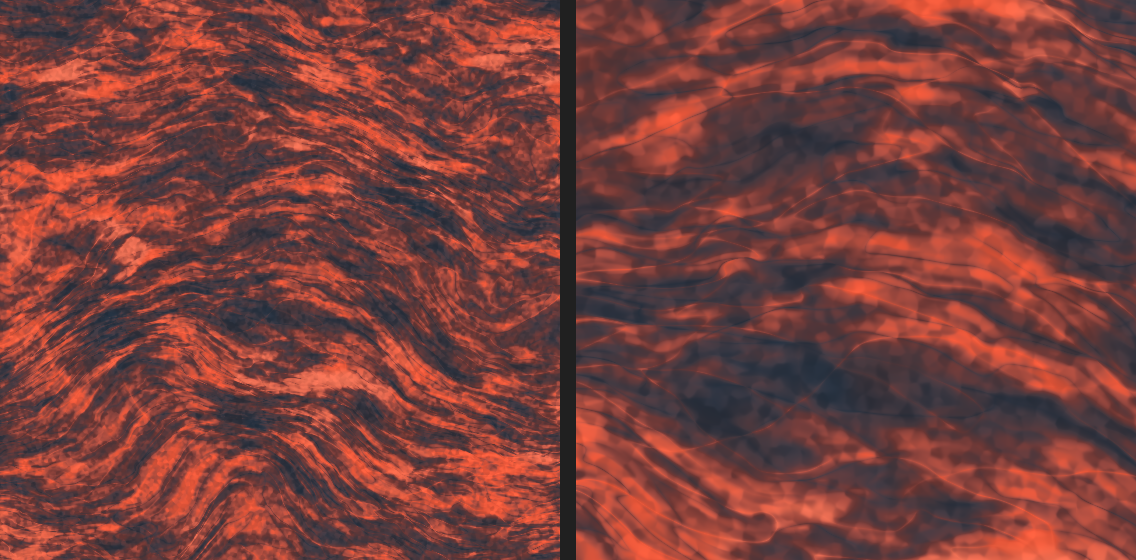
Left: the whole. Right: its middle third, enlarged.
Reproduce this texture procedurally as a WebGL 2 fragment shader.

```glsl
#version 300 es
precision highp float;

uniform vec2 u_resolution;
out vec4 fragColor;

vec3 hash3(vec2 cell) {
    vec3 h = fract(cell.xyx * vec3(0.1031, 0.1030, 0.0973));
    h += dot(h, h.yxz + 33.33);
    return fract((h.xxy + h.yzz) * h.zyx);
}

// Smooth cellular noise in -1..1: scattered points blend their random values
float cellNoise(vec2 p) {
    vec2 base = floor(p);
    float total = 0.0, weights = 1e-5;
    for (int y = -1; y <= 1; y++) {
        for (int x = -1; x <= 1; x++) {
            vec2 cell = base + vec2(x, y);
            vec3 h = hash3(cell);
            vec2 d = cell + h.xy - p;
            float w = exp(-6.0 * dot(d, d));
            total += w * (2.0 * h.z - 1.0);
            weights += w;
        }
    }
    return total / weights;
}

// Thin strands along the zero crossings of the noise
float strands(vec2 p, float sharpness) {
    return pow(1.0 - min(abs(cellNoise(p)), 1.0), sharpness);
}

// Bends the plane so that level lines of y become the fibre directions
vec2 flow(vec2 p) {
    float swell = 0.03 + 0.10 * exp(-pow((p.y - 0.38) / 0.2, 2.0));
    vec2 q = p;
    q.y -= swell * cos(6.0 * (p.x - 0.42));
    q.y -= 0.012 * sin(13.0 * p.x + 9.0 * p.y + 1.0);
    q.y -= 0.007 * sin(23.0 * p.x - 14.0 * p.y + 4.0);
    q.x += 0.03 * sin(11.0 * p.y + 5.0 * p.x);
    q += 0.018 * vec2(cellNoise(p * 6.0), cellNoise(p * 6.0 + 40.0));
    q += 0.004 * vec2(cellNoise(p * 30.0), cellNoise(p * 30.0 + 70.0));
    return q;
}

// Colours from cold shadow to hot glow, spaced by their share of the area
vec3 emberRamp(float t) {
    const vec3 colors[8] = vec3[8](
        vec3(0.15, 0.18, 0.23), vec3(0.26, 0.22, 0.25),
        vec3(0.35, 0.22, 0.23), vec3(0.43, 0.22, 0.21),
        vec3(0.57, 0.27, 0.24), vec3(0.71, 0.31, 0.25),
        vec3(0.89, 0.33, 0.22), vec3(0.98, 0.38, 0.25));
    const float stops[8] = float[8](0.0, 0.095, 0.295, 0.5, 0.69, 0.845, 0.955, 1.0);
    vec3 color = colors[0];
    for (int i = 1; i < 8; i++) {
        color = mix(color, colors[i], clamp((t - stops[i - 1]) / (stops[i] - stops[i - 1]), 0.0, 1.0));
    }
    return color;
}

void main() {
    vec2 p = gl_FragCoord.xy / u_resolution.y;
    vec2 q = flow(p);

    // Dark knots pinch the fibres into fans
    float knots = 0.0;
    for (int i = 0; i < 5; i++) {
        vec2 d = p - fract(vec2(0.43, 0.26) + float(i) * vec2(0.77, 0.15));
        float strength = 1.0 - 0.15 * float(i);
        float r2 = dot(d, d);
        q.y += 1.2 * strength * d.y * exp(-60.0 * r2);
        knots += strength * exp(-300.0 * r2);
    }
    vec2 rising = vec2(q.x, q.y - 0.20 * q.x);
    vec2 falling = vec2(q.x, q.y + 0.22 * q.x);

    // Broad patches and ever finer fibres
    float heat = 0.52 * cellNoise(q * vec2(6.0, 13.0) + 3.0);
    heat += 0.55 * cellNoise(q * vec2(9.0, 34.0) + 17.0);
    heat += 0.42 * cellNoise(rising * vec2(15.0, 62.0) + 29.0);
    heat += 0.42 * cellNoise(falling * vec2(24.0, 100.0) + 71.0);
    heat += 0.32 * cellNoise(q * vec2(50.0, 170.0) + 47.0);

    // Bright filaments and dark creases
    heat += 0.60 * strands(rising * vec2(11.0, 42.0) + 31.0, 5.0);
    heat += 0.50 * strands(falling * vec2(17.0, 60.0) + 83.0, 5.0);
    heat -= 0.60 * strands(falling * vec2(10.0, 38.0) + 53.0, 5.0);
    heat -= 0.50 * strands(q * vec2(20.0, 66.0) + 97.0, 5.0);
    heat -= 0.80 * knots;

    // Sparse straight streaks running down to the right
    vec2 slanted = vec2(0.77 * p.x - 0.64 * p.y, 0.64 * p.x + 0.77 * p.y);
    float streakArea = smoothstep(0.3, 0.6, cellNoise(p * 6.0 + 90.0));
    heat += 0.7 * streakArea * strands(slanted * vec2(4.0, 14.0) + 11.0, 6.0);

    // Fine grain
    float grain = cellNoise(p * 160.0);
    heat += 0.20 * grain + 0.14 * cellNoise(p * 70.0 + 25.0);

    float tone = 1.0 / (1.0 + exp(-2.9 * heat));
    vec3 color = emberRamp(tone);

    // Pale bloom on the hottest patches, cool dust in the shadows
    float bloom = smoothstep(0.75, 1.0, tone) * smoothstep(0.2, 0.8, cellNoise(p * vec2(8.0, 12.0) + 61.0));
    color = mix(color, vec3(0.90, 0.52, 0.43), 0.5 * bloom);
    color += (1.0 - tone) * vec3(-0.02, 0.008, 0.02) * cellNoise(p * 22.0 + 8.0);
    color *= 1.0 + 0.08 * grain;

    fragColor = vec4(color, 1.0);
}
```
